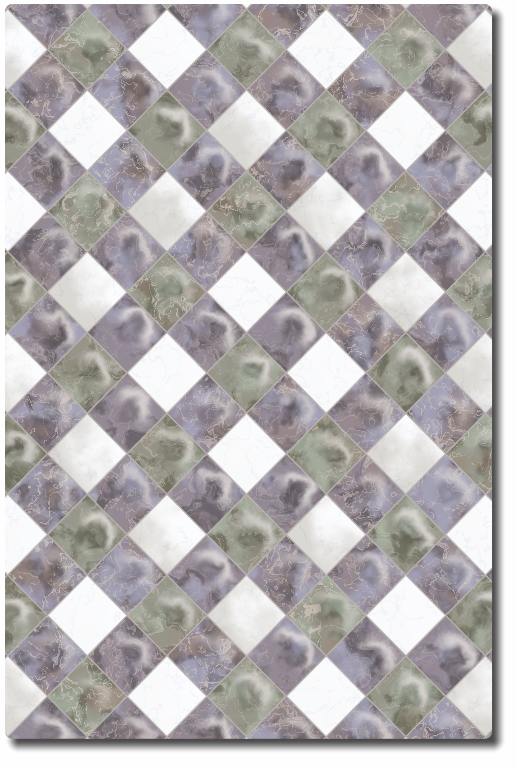
Reproduce this pattern procedurally as a Shadertoy shader.

```glsl
// Diagonal marble tile panel: pearl, violet and green diamonds with a soft drop shadow.

const float UNITS = 760.0;                     // canvas height in design units
const vec2  PANEL_CENTER = vec2(246.0, 367.5);
const vec2  PANEL_HALF = vec2(241.0, 363.5);
const float PANEL_RADIUS = 7.0;
const vec2  SHADOW_OFFSET = vec2(7.0, 8.0);
const float SHADOW_BLUR = 7.0;
const vec2  GRID_CENTER = vec2(244.0, 369.0);  // center of the middle diamond
const vec2  HALF_DIAGONAL = vec2(39.4, 40.0);
const float TILE_SIDE = 56.0;
const float GROUT_HALF = 0.75;
const float VEIN_WIDTH = 0.035;

const vec3 BACKGROUND   = vec3(0.995);
const vec3 SHADOW       = vec3(0.30);
const vec3 GROUT        = vec3(0.73, 0.71, 0.69);
const vec3 WHITE        = vec3(0.985, 0.987, 0.993);
const vec3 PEARL        = vec3(0.84, 0.83, 0.81);
const vec3 VIOLET       = vec3(0.58, 0.54, 0.59);
const vec3 VIOLET_DARK  = vec3(0.42, 0.39, 0.42);
const vec3 VIOLET_BLUE  = vec3(0.66, 0.66, 0.75);
const vec3 GREEN        = vec3(0.59, 0.59, 0.54);
const vec3 GREEN_DARK   = vec3(0.44, 0.44, 0.38);
const vec3 GREEN_LIGHT  = vec3(0.66, 0.70, 0.64);
const vec3 RUST         = vec3(0.62, 0.53, 0.47);
const vec3 VEIN         = vec3(0.82, 0.78, 0.75);
const vec3 SHEEN        = vec3(0.89, 0.87, 0.86);

float hash(vec2 p) {
    vec3 q = fract(vec3(p.xyx) * 0.1031);
    q += dot(q, q.yzx + 33.33);
    return fract((q.x + q.y) * q.z);
}

float noise(vec2 p) {
    vec2 i = floor(p), f = fract(p);
    f = f * f * (3.0 - 2.0 * f);
    return mix(mix(hash(i), hash(i + vec2(1, 0)), f.x),
               mix(hash(i + vec2(0, 1)), hash(i + vec2(1, 1)), f.x), f.y);
}

float fbm(vec2 p) {
    float sum = 0.0, amp = 0.533;
    for (int k = 0; k < 4; k++) {
        sum += amp * noise(p);
        p = mat2(1.6, 1.2, -1.2, 1.6) * p + 17.3;
        amp *= 0.5;
    }
    return sum;
}

float roundedBox(vec2 p, vec2 halfSize, float radius) {
    vec2 d = abs(p) - halfSize + radius;
    return length(max(d, 0.0)) + min(max(d.x, d.y), 0.0) - radius;
}

// Thin bright contour of a noise field
float vein(vec2 p, float width) {
    return 1.0 - smoothstep(0.0, width, abs(fbm(p) - 0.5));
}

// s spans the diamond: x right and y up, corners at +-1
vec3 marble(vec2 s, vec2 id, bool isGreen) {
    vec2 seed = 40.0 * vec2(hash(id + 71.0), hash(id + 133.0)) + 100.0;
    vec2 warp = vec2(fbm(s * 1.7 + seed), fbm(s * 1.7 + seed + 9.0)) - 0.5;
    float cloud = fbm(s * 2.2 + seed + 2.5 * warp);
    float tint = fbm(s * 1.5 + seed + 23.0);
    float veined = hash(id + 211.0);

    vec3 col = mix(isGreen ? GREEN_DARK : VIOLET_DARK,
                   isGreen ? GREEN : VIOLET, smoothstep(0.27, 0.56, cloud));
    col = mix(col, isGreen ? GREEN_LIGHT : VIOLET_BLUE,
              0.75 * smoothstep(0.5, 0.72, tint + 0.15 * (veined - 0.5)));
    col = mix(col, RUST, 0.55 * smoothstep(0.49, 0.27, tint) * veined);

    // Coarse and fine vein networks
    float lines = vein(s * 1.9 + seed + 3.0 * warp + 5.0, VEIN_WIDTH)
                + 0.6 * vein(s * 3.2 + seed + 2.0 * warp + 31.0, VEIN_WIDTH);
    col = mix(col, VEIN, min(lines, 1.0) * mix(0.2, 0.8, veined));

    // Hooked silky highlight, with a dark fold inside it
    vec2 c = s - vec2(0.12, 0.02) + 0.55 * warp;
    float r = length(c);
    float facing = smoothstep(-0.15, 0.4, dot(s, vec2(0.75, 0.65)));
    float arc = exp(-pow((r - 0.42) / 0.14, 2.0)) * facing;
    float fold = exp(-pow((r - 0.16) / 0.13, 2.0));
    col *= 1.0 - 0.13 * fold;
    return mix(col, SHEEN, arc * mix(0.85, 0.4, veined));
}

vec3 pearl(vec2 s, vec2 id, bool plain) {
    float cloud = fbm(s * 1.6 + 13.7 * id + 200.0);
    float shade = smoothstep(0.75, -0.65, dot(s, vec2(0.6, 0.5)) + 1.6 * (cloud - 0.5));
    float mark = vein(s * 2.4 + 7.3 * id + 300.0, 0.03);
    vec3 col = mix(WHITE, PEARL, shade * (plain ? 0.05 : 0.9));
    return col - vec3(0.035, 0.03, 0.015) * mark;
}

vec3 tiles(vec2 p, float px) {
    vec2 q = (p - GRID_CENTER) / HALF_DIAGONAL;
    vec2 uv = 0.5 * vec2(q.x + q.y, q.x - q.y);
    vec2 id = floor(uv + 0.5), f = uv - id;
    vec2 s = vec2(f.x + f.y, f.y - f.x);
    vec2 odd = mod(id, 2.0);
    // Pearl tiles alternate plain and shaded in rings around the middle
    bool plain = mod(max(abs(id.x), abs(id.y)), 4.0) < 1.5;
    vec3 col = odd.x * odd.y > 0.5 ? pearl(s, id, plain)
                                   : marble(s, id, odd.x + odd.y < 0.5);
    float edge = (0.5 - max(abs(f.x), abs(f.y))) * TILE_SIDE;
    float grout = 1.0 - smoothstep(GROUT_HALF - 0.5 * px, GROUT_HALF + 0.5 * px, edge);
    return mix(col, GROUT, 0.85 * grout);
}

void mainImage(out vec4 fragColor, in vec2 fragCoord) {
    float px = UNITS / iResolution.y;
    vec2 p = vec2(fragCoord.x, iResolution.y - fragCoord.y) * px;
    float shadow = roundedBox(p - PANEL_CENTER - SHADOW_OFFSET, PANEL_HALF, PANEL_RADIUS);
    vec3 col = mix(SHADOW, BACKGROUND, smoothstep(-SHADOW_BLUR, SHADOW_BLUR, shadow));
    float panel = roundedBox(p - PANEL_CENTER, PANEL_HALF, PANEL_RADIUS);
    col = mix(tiles(p, px), col, smoothstep(-0.5 * px, 0.5 * px, panel));
    fragColor = vec4(col, 1.0);
}
```
